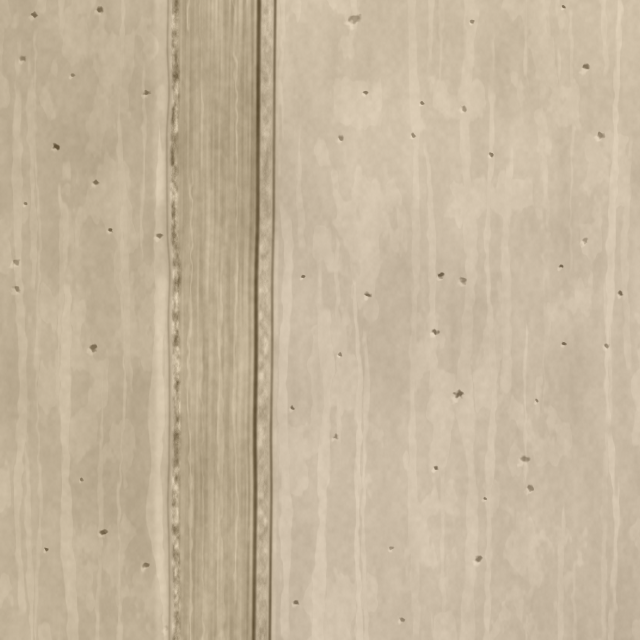
Reproduce this texture procedurally as a Shadertoy shader.

```glsl
// Weathered cast concrete: two flat panels joined by a rough vertical strip and a seam.
// Value noise gives stains and striations, wobbling columns give the pale runs,
// and jittered grids scatter the small air pits.

#define BASE_COLOR vec3(0.770, 0.710, 0.624)
#define WARM_TINT vec3(0.002, 0.000, -0.022)
#define STRIP_LEFT 0.272
#define SEAM_X 0.396
#define SEAM_LEAN 0.009
#define RIDGE_WIDTH 0.025
#define RUN_GAIN 0.068
#define STAIN_GAIN 0.125
#define STRIATION_GAIN 0.24
#define GRAIN_GAIN 0.055
#define PIT_DEPTH 0.34

float hash(vec2 p) {
    vec3 q = fract(vec3(p.xyx) * 0.1031);
    q += dot(q, q.yzx + 33.33);
    return fract((q.x + q.y) * q.z);
}

float noise(vec2 p) {
    vec2 cell = floor(p), f = fract(p);
    f = f * f * (3.0 - 2.0 * f);
    return mix(mix(hash(cell), hash(cell + vec2(1, 0)), f.x),
               mix(hash(cell + vec2(0, 1)), hash(cell + vec2(1, 1)), f.x), f.y);
}

float fbm(vec2 p) {
    float sum = 0.0, gain = 0.53;
    for (int i = 0; i < 4; i++) {
        sum += gain * noise(p);
        p = p * 2.03 + 17.7;
        gain *= 0.5;
    }
    return sum;
}

// Soft vertical line around offset d
float line(float d, float halfWidth) {
    float aa = 0.7 / iResolution.y;
    return 1.0 - smoothstep(halfWidth * 0.5 - aa, halfWidth * 1.4 + aa, abs(d));
}

// Broken, wandering pale runs with ragged edges, one per column
float runs(vec2 p, float columns, float maxWidth, float seed) {
    float mask = 0.0;
    float ragged = (noise(p * vec2(170.0, 60.0) + seed) - 0.5) * 0.005;
    for (int i = -1; i <= 1; i++) {
        float id = floor(p.x * columns) + float(i) + seed;
        float rnd = hash(vec2(id, 3.0));
        float center = (id - seed + 0.2 + 0.6 * rnd) / columns;
        center += 0.28 / columns * (noise(vec2(id * 7.0, p.y * 5.0)) - 0.5);
        float width = maxWidth * mix(0.35, 1.0, hash(vec2(id, 9.0)));
        width *= 0.5 + 0.9 * noise(vec2(id * 5.0, p.y * 11.0));
        float present = smoothstep(0.40, 0.48, noise(vec2(id * 3.0, p.y * 3.5 + 20.0 * rnd))
                                   + 0.22 * (noise(p * vec2(110.0, 30.0)) - 0.5));
        float strength = mix(0.55, 1.0, hash(vec2(id, 15.0)));
        float body = 1.0 - smoothstep(-0.0018, 0.0018, abs(p.x - center + ragged) - width);
        mask = max(mask, body * present * strength);
    }
    return mask;
}

// Tilted oval pits: x is the dark hollow, y the pale lower rim
vec2 pits(vec2 p, float cells, float chance, float radius, float seed) {
    vec2 result = vec2(0.0), home = floor(p * cells);
    for (int k = 0; k < 9; k++) {
        vec2 id = home + vec2(k % 3, k / 3) - 1.0;
        vec2 key = id + seed;
        if (hash(key) > chance) continue;
        vec2 jitter = vec2(hash(key + 31.0), hash(key + 57.0));
        vec2 d = p - (id + 0.1 + 0.8 * jitter) / cells;
        float size = radius * mix(0.55, 1.1, hash(key + 83.0));
        d += (vec2(noise(p * 220.0), noise(p * 220.0 + 40.0)) - 0.5) * size * 0.7;
        float angle = mix(-0.9, 0.3, hash(key + 11.0));
        vec2 axis = vec2(cos(angle), sin(angle));
        vec2 e = vec2(dot(d, axis), dot(d, vec2(-axis.y, axis.x)) * 1.3) / size;
        vec2 rim = d / size + vec2(0.6, 0.8);
        float hollow = 1.0 - smoothstep(0.4, 1.25, length(e));
        float pale = 1.0 - smoothstep(0.3, 1.2, length(rim));
        result = max(result, vec2(hollow * mix(0.5, 1.0, jitter.x), pale));
    }
    return result;
}

void mainImage(out vec4 fragColor, in vec2 fragCoord) {
    vec2 p = fragCoord / iResolution.y;
    float seam = p.x - SEAM_X - SEAM_LEAN * p.y - 0.002 * (noise(vec2(2.0, p.y * 9.0)) - 0.5);
    float edge = p.x - STRIP_LEFT - 0.005 * (noise(vec2(8.0, p.y * 14.0)) - 0.5);
    float rightPanel = smoothstep(0.02, 0.04, seam);
    float strip = smoothstep(-0.004, 0.004, edge) * (1.0 - smoothstep(-0.002, 0.002, seam));
    float flatArea = 1.0 - smoothstep(-0.02, -0.008, edge) * (1.0 - rightPanel);

    // Panel tone, broad stains and fine grain
    float tone = mix(-0.036, -0.004, rightPanel);
    tone += rightPanel * 0.045 * smoothstep(0.5, 1.0, p.y + 0.25 * (fbm(p * 4.0) - 0.5));
    tone += STAIN_GAIN * (fbm(p * vec2(5.0, 4.0) + 5.0) - 0.5);
    tone += 0.055 * (fbm(p * vec2(42.0, 8.0)) - 0.5) * flatArea;
    tone += GRAIN_GAIN * (fbm(p * vec2(130.0, 100.0)) - 0.5);

    // Pale runs and scuffed patches
    float pale = max(runs(p, 13.0, 0.011, 40.0), 0.75 * runs(p, 24.0, 0.006, 90.0));
    float scuff = smoothstep(0.57, 0.63, fbm(p * vec2(26.0, 13.0) + 61.0));
    tone += flatArea * RUN_GAIN * max(pale * mix(1.0, 0.85, rightPanel), 0.45 * scuff);

    // Striated strip with a crumbled left lip
    float fibres = 0.35 * noise(vec2(seam * 330.0, p.y * 9.0))
                 + 0.35 * noise(vec2(seam * 170.0, p.y * 5.0))
                 + 0.30 * noise(vec2(seam * 75.0, p.y * 2.5 + 9.0));
    float crumbs = fbm(p * vec2(130.0, 75.0));
    tone += strip * (STRIATION_GAIN * mix(0.6, 1.0, p.y) * (fibres - 0.5) - 0.015);
    tone += strip * (0.075 * runs(p, 42.0, 0.0045, 150.0) + 0.06 * (crumbs - 0.5));
    tone += line(edge + 0.020, 0.010) * 0.060 * smoothstep(0.2, 0.4, noise(vec2(4.0, p.y * 8.0)));
    tone -= line(edge + 0.009, 0.0014) * 0.085;
    tone += line(edge + 0.004, 0.0018) * 0.040;
    tone += line(edge - 0.002, 0.006) * 0.55 * (crumbs - 0.57);

    // Seam: dark groove, pale chipped ridge, thinner second groove
    float ridge = seam - RIDGE_WIDTH;
    tone += line(seam - 0.5 * RIDGE_WIDTH, 0.009) * (0.015 + 0.28 * (crumbs - 0.5));
    tone -= line(seam + 0.010, 0.002) * 0.070;
    tone -= line(seam, 0.0030) * mix(0.26, 0.36, noise(vec2(5.0, p.y * 12.0)));
    tone -= line(ridge, 0.0020) * mix(0.16, 0.30, noise(vec2(6.0, p.y * 10.0)));
    tone += line(ridge - 0.006, 0.003) * 0.060 * noise(vec2(12.0, p.y * 20.0));

    // Air pits on the flat panels
    vec2 holes = max(pits(p, 10.0, 0.50, 0.0060, 20.0), pits(p, 4.0, 0.50, 0.0105, 70.0));
    tone += flatArea * (0.065 * holes.y * (1.0 - holes.x) - PIT_DEPTH * holes.x);

    float warmth = mix(0.65, 0.0, rightPanel) + 0.35 * strip + 0.4 * rightPanel * smoothstep(0.5, 1.0, p.y);
    fragColor = vec4(clamp(BASE_COLOR + WARM_TINT * warmth + tone, 0.0, 1.0), 1.0);
}
```
